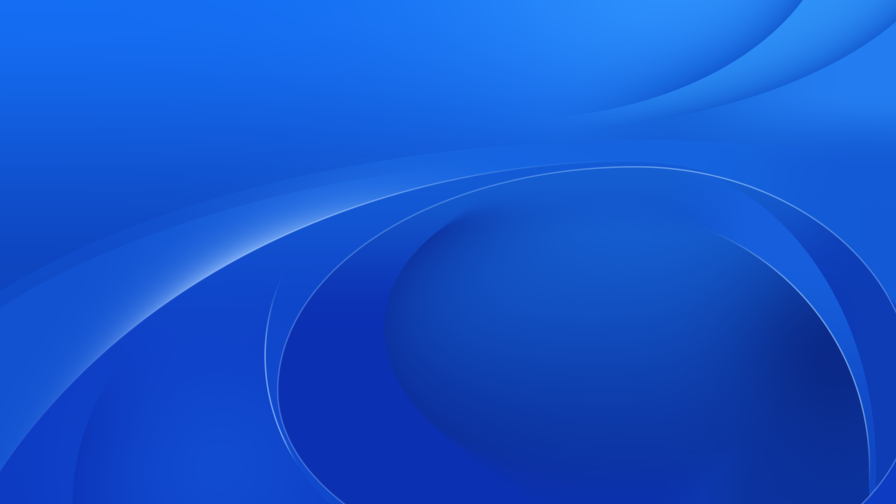
Write a Shadertoy shader that draws this background.

```glsl
// Layered blue glassy curves with thin bright rims and a soft glowing edge.

#define RIM_WIDTH 0.0030
#define RIM_COLOR vec3(0.62, 0.80, 1.00)
#define GLOW_COLOR vec3(0.66, 0.81, 1.00)
#define GLOW_REACH 0.032
#define SKY_TOP vec3(0.08, 0.43, 0.95)
#define SKY_LOW vec3(0.055, 0.27, 0.75)
#define SKY_LIGHT vec3(0.20, 0.60, 1.00)
#define DEEP_BLUE vec3(0.045, 0.19, 0.70)
#define MID_BLUE vec3(0.075, 0.36, 0.84)
#define NIGHT_BLUE vec3(0.035, 0.14, 0.50)

// Approximate signed distance to an oval; radii: left, right, bottom, top.
float oval(vec2 p, vec2 center, vec4 radii) {
    vec2 d = p - center;
    vec2 r = vec2(d.x < 0.0 ? radii.x : radii.y, d.y < 0.0 ? radii.z : radii.w);
    vec2 q = d / r;
    float k = length(q);
    return k * (k - 1.0) / max(length(q / r), 1e-3);
}

// Coverage of the inside of a shape, with an edge of the given softness.
float inside(float d, float softness) {
    return 1.0 - smoothstep(-softness, softness, d);
}

float rim(float d) {
    return 1.0 - smoothstep(0.0, RIM_WIDTH, abs(d));
}

// Smooth bump around a center.
float bump(float x, float center, float width) {
    float t = (x - center) / width;
    return exp(-t * t);
}

float spot(vec2 p, vec2 center, vec2 size) {
    vec2 t = (p - center) / size;
    return exp(-dot(t, t));
}

vec3 sky(vec2 p) {
    vec3 col = mix(SKY_LOW, SKY_TOP, smoothstep(0.42, 1.02, p.y));
    return mix(col, SKY_LIGHT, 0.85 * spot(p, vec2(1.45, 1.02), vec2(0.55, 0.27)));
}

// Two overlapping leaves in the upper right corner.
vec3 addLeaves(vec3 col, vec2 p, float aa) {
    vec2 center = vec2(1.019, 1.185);
    float outer = oval(p, center, vec4(2.0, 0.882, 0.447, 1.0));
    float inner = oval(p, center, vec4(2.0, 0.639, 0.421, 1.0));
    float reveal = smoothstep(1.05, 1.40, p.x);
    vec3 beyond = mix(vec3(0.075, 0.36, 0.83), vec3(0.14, 0.49, 0.94),
                      smoothstep(1.15, 1.70, p.x) * smoothstep(0.66, 0.82, p.y));
    col = mix(col, beyond, (1.0 - inside(outer, aa)) * reveal);
    vec3 leaf = mix(vec3(0.19, 0.58, 0.98), vec3(0.08, 0.37, 0.83), exp(outer / 0.05));
    col = mix(col, leaf, inside(outer, aa) * (1.0 - inside(inner, aa)) * reveal);
    float shade = inside(inner, aa) * exp(min(inner, 0.0) / 0.06);
    return mix(col, vec3(0.06, 0.33, 0.80), 0.85 * shade * reveal);
}

// Wide pale band ending in a glowing lower edge.
vec3 addBand(vec3 col, vec2 p, float edge, float aa) {
    float d = oval(p, vec2(1.273, -0.065), vec4(1.62, 1.616, 1.0, 0.787));
    vec3 band = mix(vec3(0.07, 0.32, 0.82), vec3(0.085, 0.39, 0.88), smoothstep(0.1, 0.8, p.x));
    float fade = 1.0 - 0.8 * smoothstep(1.30, 1.70, p.x);
    float steps = mix(0.45, 1.0, max(inside(d + 0.028, aa), smoothstep(0.5, 1.0, p.x)));
    col = mix(col, band, inside(d, aa) * steps * fade);
    col = mix(col, vec3(0.075, 0.35, 0.84), smoothstep(1.45, 1.75, p.x) * inside(d, 0.12));
    float glow = exp(-max(edge, 0.0) / GLOW_REACH) * bump(p.x, 0.46, 0.27);
    return mix(col, GLOW_COLOR, 0.68 * glow);
}

// Slopes under the glowing edge, left of the large ring.
vec3 slope(vec2 p, float aa) {
    vec3 col = mix(vec3(0.05, 0.23, 0.76), MID_BLUE, smoothstep(0.25, 0.70, p.y));
    float fold = oval(p, vec2(0.718, 0.0), vec4(0.574, 0.6, 0.5, 0.51));
    float foldShade = inside(fold, aa) * exp(min(fold, 0.0) / 0.09);
    col = mix(col, vec3(0.07, 0.31, 0.83), 0.85 * spot(p, vec2(0.42, 0.08), vec2(0.25, 0.25)));
    col = mix(col, DEEP_BLUE, 0.6 * foldShade * (1.0 - smoothstep(0.12, 0.32, p.y)));
    float sliver = oval(p, vec2(1.086, 0.294), vec4(0.56, 0.56, 0.463, 0.463));
    col = mix(col, vec3(0.07, 0.32, 0.83), 0.4 * inside(sliver, aa) * (1.0 - smoothstep(0.3, 0.5, p.y)));
    float reveal = smoothstep(0.07, 0.14, p.y) * (1.0 - smoothstep(0.28, 0.47, p.y));
    return mix(col, RIM_COLOR, 0.65 * rim(sliver) * reveal * step(p.x, 0.65));
}

// Large ring with the dark disc and the bright crescent in it.
vec3 ringInterior(vec2 p, float aa) {
    vec3 col = mix(DEEP_BLUE, vec3(0.08, 0.37, 0.82), smoothstep(0.35, 0.68, p.y));
    col = mix(col, vec3(0.05, 0.24, 0.71), 0.9 * smoothstep(1.55, 1.72, p.x));

    float crescent = oval(p, vec2(1.25, 0.074), vec4(3.0, 0.488, 2.0, 0.613));
    float discRight = oval(p, vec2(1.204, 0.074), vec4(3.0, 0.521, 2.0, 0.509));
    float discLeft = oval(p, vec2(1.238, 0.352), vec4(0.475, 3.0, 0.324, 0.301));
    float right = smoothstep(1.30, 1.50, p.x);
    vec3 bright = mix(vec3(0.06, 0.28, 0.77), vec3(0.085, 0.37, 0.86), smoothstep(0.1, 0.5, p.y));
    col = mix(col, bright, inside(crescent, aa) * right);

    vec3 disc = mix(vec3(0.045, 0.20, 0.63), vec3(0.085, 0.38, 0.83), smoothstep(0.0, 0.66, p.y));
    disc = mix(disc, vec3(0.045, 0.18, 0.61), 0.85 * exp(min(discLeft, 0.0) / 0.11) * (1.0 - smoothstep(0.85, 1.25, p.x)));
    disc = mix(disc, NIGHT_BLUE, 0.85 * spot(p, vec2(1.66, 0.30), vec2(0.20, 0.21)));
    float leftSoft = mix(aa, 0.12, smoothstep(0.85, 1.20, p.x));
    float rightSoft = mix(0.05, aa, smoothstep(1.30, 1.45, p.x));
    col = mix(col, disc, max(inside(discLeft, leftSoft), right) * inside(discRight, rightSoft));
    return mix(col, RIM_COLOR, 0.6 * rim(discRight) * smoothstep(1.38, 1.60, p.x) * smoothstep(0.0, 0.2, p.y));
}

void mainImage(out vec4 fragColor, in vec2 fragCoord) {
    vec2 p = fragCoord / iResolution.y;
    float aa = 0.8 / iResolution.y;
    float edge = oval(p, vec2(1.25, -0.528), vec4(1.435, 0.818, 1.0, 1.208));
    float ring = oval(p, vec2(1.262, 0.225), vec4(0.711, 0.551, 0.387, 0.444));

    vec3 col = addLeaves(sky(p), p, aa);
    col = addBand(col, p, edge, aa);
    col = mix(col, slope(p, aa), inside(edge, aa));
    col = mix(col, GLOW_COLOR, 0.55 * rim(edge) * bump(p.x, 0.62, 0.36));
    col = mix(col, ringInterior(p, aa), inside(ring, aa));
    float ringLight = 0.32 + 0.25 * bump(p.x, 1.42, 0.25);
    col = mix(col, RIM_COLOR, ringLight * rim(ring));
    fragColor = vec4(col, 1.0);
}
```
